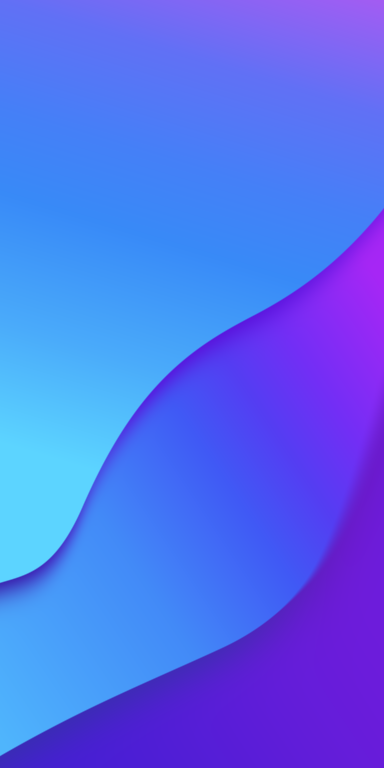
This background is drawn by a Shadertoy shader. Its source:

```glsl
// Three overlapping sheets of colour with smooth wavy edges and soft cast shadows.
// Each edge is a Hermite spline y(x); each sheet is filled by a tilted colour ramp.
// Coordinates: x runs 0..1 and y runs 0..2, from the lower left.

#define SKY_TILT 0.30
#define BAND_DIRECTION vec2(0.6, 0.4)
#define TOP_SHADOW_SIZE 0.060
#define TOP_SHADOW_STRENGTH 0.88
#define BASE_SHADOW_SIZE 0.085
#define BASE_SHADOW_STRENGTH 0.60
#define FADE_SOFTNESS 0.035

// Knots hold x, height and slope; returns height and slope at x.
vec2 splineEdge(vec3 knots[5], float x) {
    vec3 a = knots[0], b = knots[1];
    for (int i = 1; i < 4; i++) {
        if (x > knots[i].x) { a = knots[i]; b = knots[i + 1]; }
    }
    float span = b.x - a.x;
    float t = (x - a.x) / span;
    float rise = b.y - a.y;
    float c2 = 3.0 * rise - span * (2.0 * a.z + b.z);
    float c3 = span * (a.z + b.z) - 2.0 * rise;
    float height = a.y + t * (span * a.z + t * (c2 + t * c3));
    float slope = a.z + t * (2.0 * c2 + 3.0 * t * c3) / span;
    return vec2(height, slope);
}

// Stops hold colour in rgb and position in w.
vec3 colourRamp(vec4 stops[6], float s) {
    vec3 colour = stops[0].rgb;
    for (int i = 1; i < 6; i++) {
        float t = clamp((s - stops[i - 1].w) / (stops[i].w - stops[i - 1].w), 0.0, 1.0);
        colour = mix(colour, stops[i].rgb, t);
    }
    return colour;
}

float softShadow(float depth, float size) {
    float d = max(depth, 0.0) / size;
    return exp(-d * d - 0.7 * d);
}

vec3 skyColour(vec2 p) {
    vec4 stops[6] = vec4[6](
        vec4(0.36, 0.83, 1.00, 0.85), vec4(0.29, 0.67, 0.98, 1.16),
        vec4(0.22, 0.54, 0.97, 1.50), vec4(0.27, 0.50, 0.97, 1.72),
        vec4(0.38, 0.44, 0.96, 2.00), vec4(0.64, 0.36, 0.95, 2.30));
    return colourRamp(stops, p.y + SKY_TILT * p.x);
}

vec3 bandColour(vec2 p) {
    vec4 stops[6] = vec4[6](
        vec4(0.31, 0.71, 0.99, 0.03), vec4(0.26, 0.54, 0.97, 0.42),
        vec4(0.25, 0.35, 0.96, 0.65), vec4(0.33, 0.24, 0.95, 0.78),
        vec4(0.45, 0.18, 0.96, 0.90), vec4(0.65, 0.15, 0.96, 1.10));
    return colourRamp(stops, dot(p, BAND_DIRECTION));
}

vec3 baseColour(vec2 p) {
    vec3 indigo = vec3(0.27, 0.12, 0.83);
    vec3 violet = vec3(0.43, 0.11, 0.86);
    return mix(indigo, violet, smoothstep(0.0, 1.0, 0.75 * p.x + 0.5 * p.y));
}

void mainImage(out vec4 fragColor, in vec2 fragCoord) {
    vec2 p = fragCoord / iResolution.xy * vec2(1.0, 2.0);
    float pixel = 2.0 / iResolution.y;

    vec3 topKnots[5] = vec3[5](
        vec3(0.0, 0.482, 0.30), vec3(0.215, 0.68, 2.30), vec3(0.43, 1.018, 1.00),
        vec3(0.66, 1.178, 0.52), vec3(1.0, 1.458, 1.25));
    vec3 baseKnots[5] = vec3[5](
        vec3(0.0, 0.031, 0.58), vec3(0.25, 0.163, 0.48), vec3(0.573, 0.31, 0.46),
        vec3(0.80, 0.484, 1.20), vec3(1.0, 0.95, 3.20));
    vec2 topEdge = splineEdge(topKnots, p.x);
    vec2 baseEdge = splineEdge(baseKnots, p.x);
    float topDrop = topEdge.x - p.y;
    float topDistance = topDrop / length(vec2(1.0, topEdge.y));
    float baseDistance = (baseEdge.x - p.y) / length(vec2(1.0, baseEdge.y));

    // Middle band, darkened below the upper sheet
    vec3 shadowColour = mix(vec3(0.22, 0.09, 0.66), vec3(0.35, 0.07, 0.86),
                            smoothstep(0.0, 0.4, p.x));
    float steepFade = 1.0 - 0.45 * exp(-pow((p.x - 0.26) / 0.09, 2.0));
    float rightFade = 1.0 - 0.45 * smoothstep(0.6, 1.0, p.x);
    float topShadow = softShadow(topDrop, TOP_SHADOW_SIZE)
                    * TOP_SHADOW_STRENGTH * steepFade * rightFade;
    vec3 band = mix(bandColour(p), shadowColour, topShadow);

    // Lowest sheet, with the shadow of the band
    float baseShadow = softShadow(baseDistance, BASE_SHADOW_SIZE) * BASE_SHADOW_STRENGTH;
    vec3 baseShade = mix(vec3(0.20, 0.20, 0.64), vec3(0.40, 0.09, 0.72),
                         smoothstep(0.5, 1.0, p.x));
    vec3 base = mix(baseColour(p), baseShade, baseShadow);

    // The lower edge dissolves toward the right
    float softness = pixel + FADE_SOFTNESS * smoothstep(0.72, 1.0, p.x);
    vec3 colour = mix(band, base, smoothstep(-softness, softness, baseDistance));
    colour = mix(skyColour(p), colour, smoothstep(-pixel, pixel, topDistance));
    fragColor = vec4(colour, 1.0);
}
```
